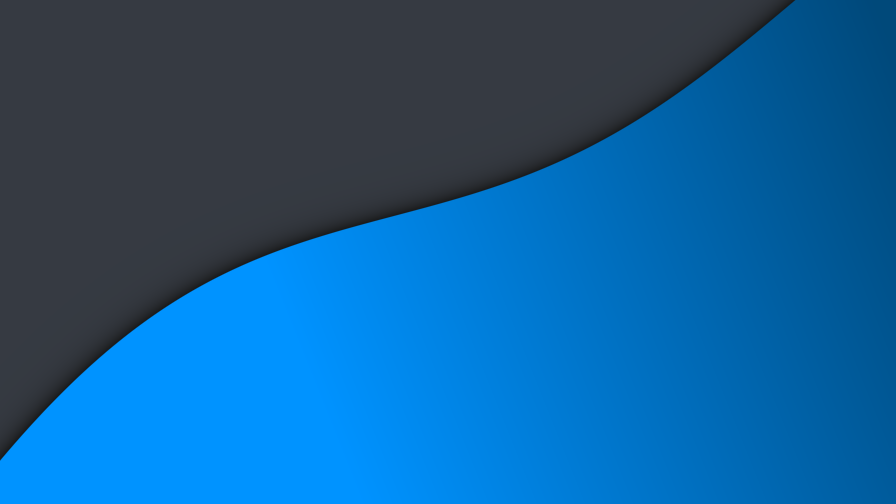
A Shadertoy shader for this background:

```glsl
// Slate backdrop above a blue, softly shaded wave rising to the right.

const float ASPECT = 16.0 / 9.0;

const vec3 SLATE       = vec3(0.210, 0.228, 0.258);
const vec3 SHADOW      = vec3(0.060, 0.060, 0.055);
const vec3 BLUE_BRIGHT = vec3(0.000, 0.575, 1.000);
const vec3 BLUE_DEEP   = vec3(0.000, 0.285, 0.480);

const vec2  INFLECTION     = vec2(0.810, 0.579); // where the wave changes bend
const float SHADOW_WIDTH   = 0.019;
const float SHADOW_OPACITY = 0.78;
const float GRADIENT_TILT  = 0.40;               // share of height in the ramp
const float GRADIENT_START = 0.72;
const float GRADIENT_END   = 2.13;

// Height of the wave: a quintic around its inflection point.
float waveHeight(float x) {
    float t = x / INFLECTION.x - 1.0;
    float rise = 0.2153 + t * (0.0347 + t * (0.3472 - t * (0.0532 + t * 0.088)));
    return INFLECTION.y + t * rise;
}

// Approximate signed distance to the wave, positive above it.
float waveDistance(vec2 p) {
    const float STEP = 0.002;
    float slope = (waveHeight(p.x + STEP) - waveHeight(p.x - STEP)) / (2.0 * STEP);
    return (p.y - waveHeight(p.x)) / sqrt(1.0 + slope * slope);
}

void mainImage(out vec4 fragColor, in vec2 fragCoord) {
    vec2 p = fragCoord / iResolution.xy * vec2(ASPECT, 1.0);
    float pixel = 1.0 / iResolution.y;
    float dist = waveDistance(p);

    // Backdrop with the shadow cast by the wave.
    float shade = SHADOW_OPACITY * exp(-max(dist, 0.0) / SHADOW_WIDTH);
    vec3 backdrop = mix(SLATE, SHADOW, shade);

    // Slanted blue ramp inside the wave.
    float ramp = (p.x + GRADIENT_TILT * p.y - GRADIENT_START)
               / (GRADIENT_END - GRADIENT_START);
    vec3 wave = mix(BLUE_BRIGHT, BLUE_DEEP, clamp(ramp, 0.0, 1.0));

    // Smooth edge between the two.
    float above = smoothstep(-0.75 * pixel, 0.75 * pixel, dist);
    fragColor = vec4(mix(wave, backdrop, above), 1.0);
}
```
